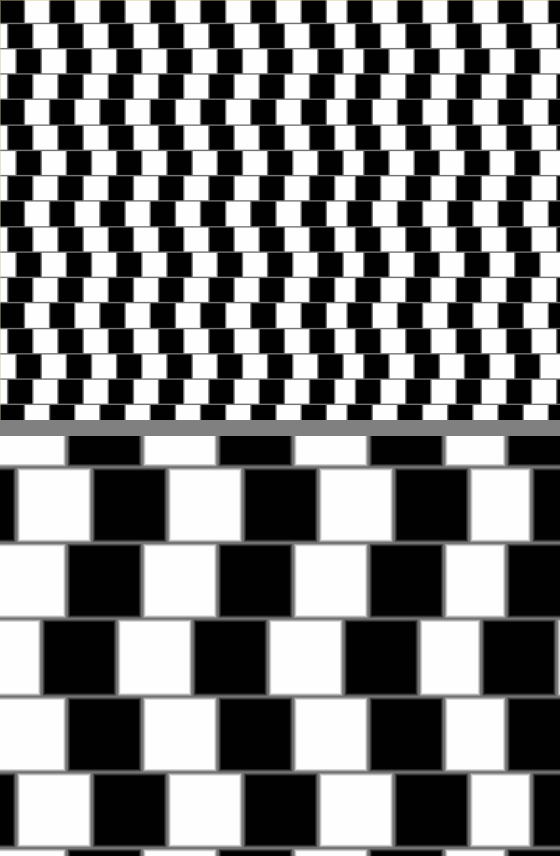
Top, the full canvas; bottom, a detail of the centre.
Write a Shadertoy shader that draws this pattern.

```glsl
// Cafe wall illusion: rows of black and white tiles, each row slid by a third
// of a tile in a zigzag of four rows, with thin grey mortar around every tile.
// Lengths are in tile widths, measured from the top left corner.

#define TILES_DOWN 16.696               // canvas height in tile widths
#define START vec2(0.029, 0.101)        // part of the first tile cut off left and top
#define ROW_HEIGHT 1.0036
#define TALL_EXTRA 0.029                // added height of each unshifted row
#define ROW_SHIFT 0.3333                // sideways step between rows
#define SEAM_AT 13.4                    // one white column here is narrower
#define SEAM_CUT 0.174
#define MORTAR_WIDTH 0.056
#define SOFTNESS 0.043
#define MORTAR_GREY vec3(0.45)
#define RIM_TINT vec3(0.80, 0.77, 0.55)

// Coverage of the region where the signed distance is positive.
float cover(float signedDist, float soft) {
    return clamp(signedDist / soft + 0.5, 0.0, 1.0);
}

// Positive inside black tiles, negative inside white ones.
float blackTileDistance(float x) {
    return 0.5 - abs(mod(x + 0.5, 2.0) - 1.0);
}

void mainImage(out vec4 fragColor, in vec2 fragCoord) {
    float pixel = TILES_DOWN / iResolution.y;
    float soft = max(SOFTNESS, pixel);
    vec2 corner = vec2(fragCoord.x, iResolution.y - fragCoord.y) * pixel;
    vec2 p = corner + START;

    // Row within the cycle of four, and distance to its nearer bed joint
    float y = mod(p.y, 4.0 * ROW_HEIGHT + TALL_EXTRA);
    float row = clamp(floor((y - TALL_EXTRA) / ROW_HEIGHT), 0.0, 3.0);
    float rowTop = row > 0.5 ? TALL_EXTRA + row * ROW_HEIGHT : 0.0;
    float rowBottom = TALL_EXTRA + (row + 1.0) * ROW_HEIGHT;
    float bedDist = min(y - rowTop, rowBottom - y);

    // Zigzag shift 0, 1, 2, 1, then the narrowed column
    float x = p.x - ROW_SHIFT * (2.0 - abs(row - 2.0));
    x += SEAM_CUT * step(SEAM_AT, x);
    float tileDist = blackTileDistance(x);

    // Tiles, then mortar
    vec3 color = mix(vec3(0.995), vec3(0.004), cover(tileDist, soft));
    float jointDist = min(bedDist, abs(tileDist));
    color = mix(color, MORTAR_GREY, cover(0.5 * MORTAR_WIDTH - jointDist, soft));

    // Faint warm rim along the left and top edges
    float rim = cover(0.03 - min(corner.x, corner.y), soft);
    color = mix(color, RIM_TINT, 0.6 * rim);

    fragColor = vec4(color, 1.0);
}
```
